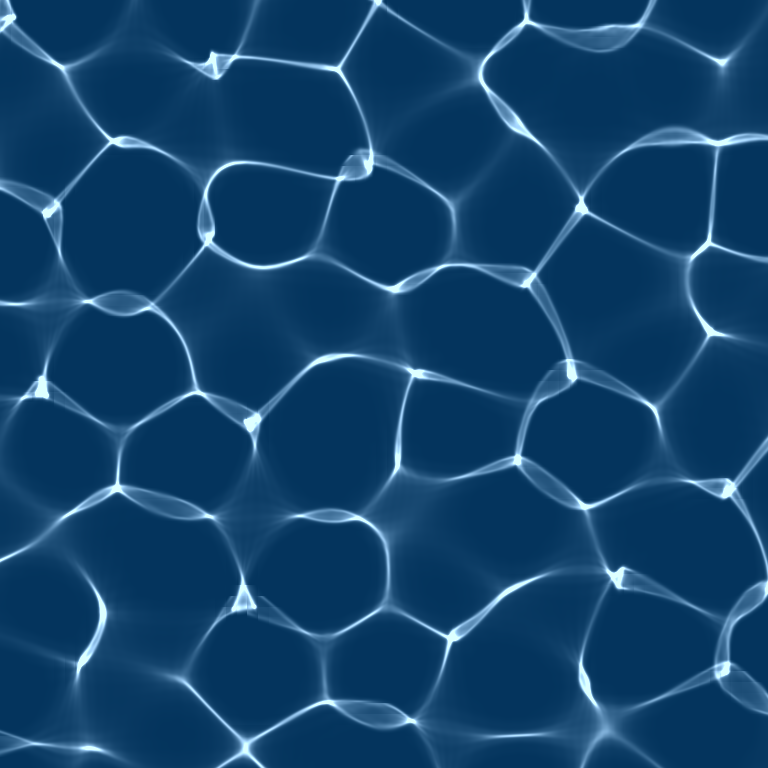
This texture is drawn by a three.js fragment shader. Its source:

```glsl
// Water caustics: a net of bright light folds focused by ripples on a deep blue floor.
varying vec2 vUv;

#define RIPPLES 7.2      // mean wave count across the canvas
#define FOCUS 1.15       // lens strength, 1 is about the focal depth
#define CELL 0.014       // spacing of the light beams
#define REACH 3          // search radius in beams
#define BLUR 0.0013      // softness of the light lines
#define GAIN 0.09        // brightness of the light
#define AMBIENT 0.35     // light level that counts as dark
#define PEAK 0.85        // brightest added light
#define SEED 17.0
#define DEEP_BLUE vec3(0.015, 0.205, 0.365)

const float TAU = 6.2831853;
const float BEND = FOCUS / (TAU * RIPPLES * 2.0);

// Four plane waves and their phase turns per beam to the right and up
struct Waves {
  vec4 dirX, dirY, freq;
  vec4 rightCos, rightSin, upCos, upSin;
};

vec4 hash(vec4 p) {
  p = fract(p * 0.1031);
  p *= p + 33.33;
  p *= p + p;
  return fract(p);
}

// Random waves spread over all directions, with their state at the first beam
Waves makeWaves(vec4 id, vec2 start, out vec4 c, out vec4 s) {
  Waves w;
  vec4 angle = TAU * (id + hash(id + SEED)) / 16.0;
  w.dirX = cos(angle);
  w.dirY = sin(angle);
  w.freq = TAU * RIPPLES * mix(vec4(0.65), vec4(1.3), fract(id * 0.618));
  vec4 right = w.freq * w.dirX;
  vec4 up = w.freq * w.dirY;
  w.rightCos = cos(right * CELL);
  w.rightSin = sin(right * CELL);
  w.upCos = cos(up * CELL);
  w.upSin = sin(up * CELL);
  vec4 phase = right * start.x + up * start.y + TAU * hash(id + SEED + 50.0);
  c = cos(phase);
  s = sin(phase);
  return w;
}

void turn(inout vec4 c, inout vec4 s, vec4 turnCos, vec4 turnSin) {
  vec4 old = c;
  c = old * turnCos - s * turnSin;
  s = s * turnCos + old * turnSin;
}

vec2 slope(Waves w, vec4 c) {
  return vec2(dot(c, w.dirX), dot(c, w.dirY));
}

vec3 curvature(Waves w, vec4 s) {
  vec4 x = w.freq * s * w.dirX;
  vec4 y = w.freq * s * w.dirY;
  return vec3(dot(x, w.dirX), dot(x, w.dirY), dot(y, w.dirY));
}

// Light of one beam: a Gaussian spot stretched by the lens matrix (xx, xy, yy)
float beamSpot(vec2 d, vec3 lens) {
  float soft = BLUR * BLUR / (CELL * CELL);
  float xx = 0.25 * (lens.x * lens.x + lens.y * lens.y) + soft;
  float xy = 0.25 * lens.y * (lens.x + lens.z);
  float yy = 0.25 * (lens.y * lens.y + lens.z * lens.z) + soft;
  float det = xx * yy - xy * xy;
  float dist2 = (yy * d.x * d.x - 2.0 * xy * d.x * d.y + xx * d.y * d.y) / det;
  return exp(-0.5 * dist2) / (TAU * sqrt(det));
}

// Sum of the beams that the rippled surface bends towards p
float caustic(vec2 p) {
  vec2 start = (floor(p / CELL) + 0.5 - float(REACH)) * CELL;
  vec4 rowCosA, rowSinA, rowCosB, rowSinB;
  vec4 id = vec4(0.0, 2.0, 4.0, 6.0);
  Waves a = makeWaves(id, start, rowCosA, rowSinA);
  Waves b = makeWaves(id + 1.0, start, rowCosB, rowSinB);

  float light = 0.0;
  for (int j = 0; j <= 2 * REACH; j++) {
    vec4 cosA = rowCosA, sinA = rowSinA;
    vec4 cosB = rowCosB, sinB = rowSinB;
    for (int i = 0; i <= 2 * REACH; i++) {
      vec2 landing = start + vec2(float(i), float(j)) * CELL
                   + BEND * (slope(a, cosA) + slope(b, cosB));
      vec2 offset = (p - landing) / CELL;
      // Only beams that land nearby add light
      if (dot(offset, offset) < 12.0) {
        vec3 bending = BEND * (curvature(a, sinA) + curvature(b, sinB));
        light += beamSpot(offset, vec3(1.0, 0.0, 1.0) - bending);
      }
      turn(cosA, sinA, a.rightCos, a.rightSin);
      turn(cosB, sinB, b.rightCos, b.rightSin);
    }
    turn(rowCosA, rowSinA, a.upCos, a.upSin);
    turn(rowCosB, rowSinB, b.upCos, b.upSin);
  }
  return light;
}

void main() {
  float glow = GAIN * max(caustic(vUv) - AMBIENT, 0.0);
  gl_FragColor = vec4(min(DEEP_BLUE + min(glow, PEAK), 1.0), 1.0);
}
```
